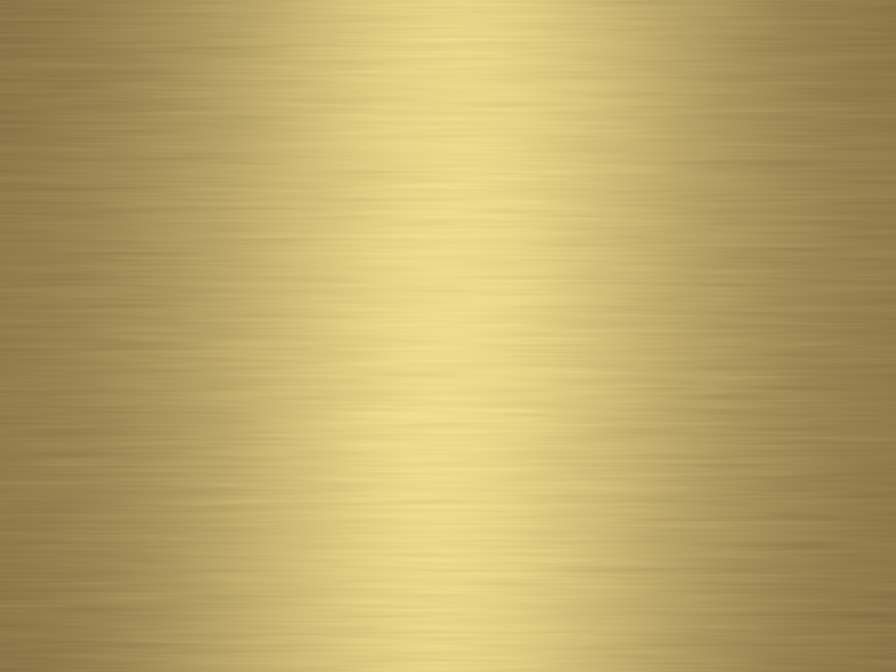
Write a Shadertoy shader that draws this texture.

```glsl
vec2 latticeGradient(ivec2 cell) {
    uvec2 q = uvec2(cell + 4096);
    uint h = q.x * 374761393u + q.y * 668265263u;
    h = (h ^ (h >> 13)) * 1274126177u;
    h ^= h >> 16;
    float angle = float(h & 65535u) * 6.28319 / 65536.0;
    return vec2(cos(angle), sin(angle));
}

float gradientNoise(vec2 p) {
    ivec2 i = ivec2(floor(p));
    vec2 f = fract(p);
    vec2 u = f * f * f * (f * (f * 6.0 - 15.0) + 10.0);
    float a = dot(latticeGradient(i), f);
    float b = dot(latticeGradient(i + ivec2(1, 0)), f - vec2(1, 0));
    float c = dot(latticeGradient(i + ivec2(0, 1)), f - vec2(0, 1));
    float d = dot(latticeGradient(i + ivec2(1, 1)), f - vec2(1, 1));
    return mix(mix(a, b, u.x), mix(c, d, u.x), u.y);
}

// Level scratches, from narrow bands to short hairlines
float brushedGrain(vec2 p) {
    float grain = 0.0;
    vec2 scale = vec2(2.8, 76.0);
    for (int i = 0; i < 5; i++) {
        float visible = 1.0 - smoothstep(0.6, 1.2, scale.y / iResolution.y);
        grain += visible * gradientNoise(p * scale + float(i) * 17.37);
        scale *= vec2(1.35, 1.4);
    }
    return grain;
}

void mainImage(out vec4 fragColor, in vec2 fragCoord) {
    vec2 uv = fragCoord / iResolution.xy;
    vec2 p = fragCoord / iResolution.y;

    // Soft upright reflection, leaning slightly to the right
    float offset = abs(uv.x - 0.49 - 0.025 * uv.y) / 0.308;
    float sheen = 0.03 + 0.95 * exp(-pow(offset, 1.9));

    // Gentle falloff toward the top and bottom
    float rise = 2.0 * uv.y - 1.0;
    sheen -= 0.07 * rise * rise;

    // Brushed metal, tinted from bronze to pale gold
    sheen += 0.046 * brushedGrain(p);
    vec3 gold = mix(vec3(0.525, 0.446, 0.27), vec3(0.945, 0.86, 0.555), sheen);
    fragColor = vec4(gold, 1.0);
}
```
